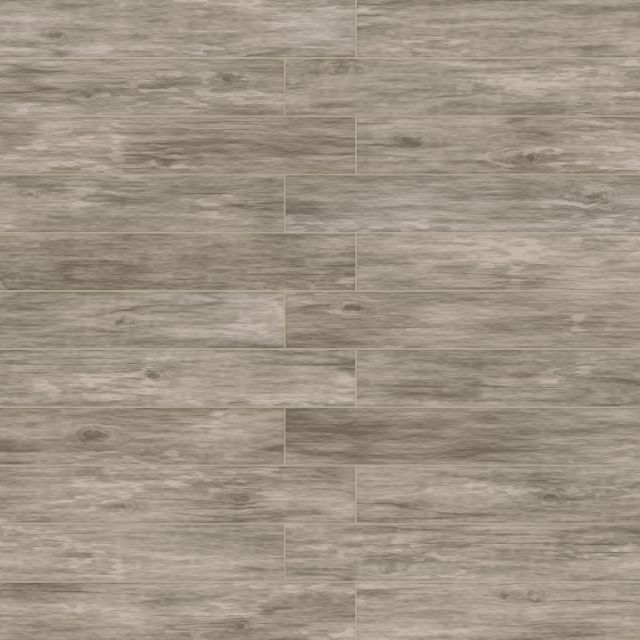
This texture is drawn by a Shadertoy shader. Its source:

```glsl
const float ROWS = 11.0;
const float JOINT_EVEN = 0.556;      // butt joint position in even rows
const float JOINT_ODD = 0.4447;      // butt joint position in odd rows
const float JOINT_WIDTH = 0.0029;
const float JOINT_OPACITY = 0.85;
const float LIP_SHADE = 0.14;        // darkening beside each joint
const float PLANK_VARIATION = 0.24;
const float BASE_TONE = 0.57;
const float FIBRE_STRENGTH = 0.42;
const float PORE_STRENGTH = 0.34;
const int KNOTS = 2;                 // candidate knots per plank
const float KNOT_CHANCE = 0.42;
const vec3 DARK_WOOD = vec3(0.50, 0.46, 0.40);
const vec3 MID_WOOD = vec3(0.62, 0.58, 0.52);
const vec3 LIGHT_WOOD = vec3(0.73, 0.68, 0.63);
const vec3 GROUT = vec3(0.74, 0.69, 0.61);
const vec3 COOL_TINT = vec3(-0.007, 0.0, 0.011);

float hash(vec2 p) {
    return fract(sin(dot(p, vec2(127.1, 311.7))) * 43758.5453);
}

float noise(vec2 p) {
    vec2 i = floor(p), f = fract(p);
    f = f * f * (3.0 - 2.0 * f);
    return mix(mix(hash(i), hash(i + vec2(1, 0)), f.x),
               mix(hash(i + vec2(0, 1)), hash(i + vec2(1, 1)), f.x), f.y);
}

float fbm(vec2 p) {
    float sum = 0.0, amp = 0.5;
    for (int i = 0; i < 3; i++) {
        sum += amp * noise(p);
        p = p * 2.03 + 17.3;
        amp *= 0.5;
    }
    return sum / 0.875;
}

// Brightness of the wood; span holds the left and right ends of the plank
float woodTone(vec2 uv, vec2 plank, vec2 span) {
    vec2 seed = vec2(hash(plank), hash(plank + 5.7));
    vec2 p = uv + 7.0 * seed;
    float knotTone = 0.0;

    // Knots bend the grain and add ragged dark cores with faint rings
    for (int i = 0; i < KNOTS; i++) {
        vec2 id = plank + 13.0 * float(i + 1);
        vec2 center = vec2(mix(span.x, span.y, 0.1 + 0.8 * hash(id)),
                           (plank.y + 0.2 + 0.6 * hash(id + 3.1)) / ROWS);
        float size = mix(0.012, 0.026, hash(id + 8.3));
        float present = step(hash(id + 6.9), KNOT_CHANCE);
        vec2 q = (uv - center) * vec2(0.85, 2.1) / size;
        q += 1.5 * (vec2(fbm(p * 75.0), fbm(p * 75.0 + 31.0)) - 0.5);
        float r = length(q);
        float halo = present * exp(-r * r * 0.4);
        p.y -= (uv.y - center.y) * halo * 0.7;
        knotTone -= present * 0.42 * exp(-r * r * 3.0);
        knotTone += halo * (0.14 * sin(r * 12.0) - 0.2);
    }

    // Grain from wide stains down to fine fibres and pores
    p.y += 0.006 * (noise(p * vec2(9.0, 24.0)) - 0.5);
    float stain = fbm(p * vec2(5.0, 21.0));
    float streak = fbm(p * vec2(9.0, 110.0));
    float fibre = noise(p * vec2(34.0, 270.0));
    float pore = noise(p * vec2(130.0, 420.0) + 5.0);
    float tone = BASE_TONE + PLANK_VARIATION * (hash(plank + 2.3) - 0.5);
    tone += 0.9 * (stain - 0.5) + 0.8 * (streak - 0.5);
    tone += FIBRE_STRENGTH * (fibre - 0.5) + PORE_STRENGTH * (pore - 0.5);

    // Thin dark cracks along the grain in the stained zones
    float ridge = 1.0 - abs(2.0 * noise(p * vec2(6.0, 85.0) + 11.0) - 1.0);
    float crackZone = smoothstep(0.5, 0.75, noise(p * vec2(7.0, 26.0) + 23.0));
    tone -= 0.4 * crackZone * smoothstep(0.78, 1.0, ridge);

    // Small pale flecks where the surface is worn
    float wornZone = smoothstep(0.5, 0.8, noise(p * vec2(8.0, 24.0) + 47.0));
    tone += 0.42 * wornZone * smoothstep(0.5, 0.68, fbm(p * vec2(42.0, 150.0)));
    return tone + knotTone;
}

void mainImage(out vec4 fragColor, in vec2 fragCoord) {
    vec2 uv = fragCoord / iResolution.xy;
    float pixel = 1.0 / min(iResolution.x, iResolution.y);

    // Plank layout
    float row = floor(uv.y * ROWS);
    float joint = mix(JOINT_EVEN, JOINT_ODD, mod(row, 2.0));
    float side = step(joint, uv.x);
    vec2 plank = vec2(side, row);
    vec2 span = mix(vec2(0.0, joint), vec2(joint, 1.0), side);

    // Wood colour
    float tone = clamp(woodTone(uv, plank, span), -0.2, 1.15);
    vec3 color = tone < 0.5 ? mix(DARK_WOOD, MID_WOOD, tone * 2.0)
                            : mix(MID_WOOD, LIGHT_WOOD, tone * 2.0 - 1.0);
    float coolness = hash(plank + 9.4) + noise(uv * vec2(6.0, 22.0)) - 1.0;
    color += COOL_TINT * coolness;

    // Joints between planks, with a soft shaded lip
    float edge = clamp(floor(uv.y * ROWS + 0.5), 1.0, ROWS - 1.0) / ROWS;
    float d = min(abs(uv.x - joint), abs(uv.y - edge));
    color *= 1.0 - LIP_SHADE * exp(-d / 0.0022);
    float halfWidth = 0.5 * JOINT_WIDTH;
    float line = 1.0 - smoothstep(halfWidth - 0.5 * pixel, halfWidth + 0.5 * pixel, d);
    float wear = 0.75 + 0.25 * noise(uv * 45.0);
    color = mix(color, GROUT, line * JOINT_OPACITY * wear);

    fragColor = vec4(color, 1.0);
}
```
